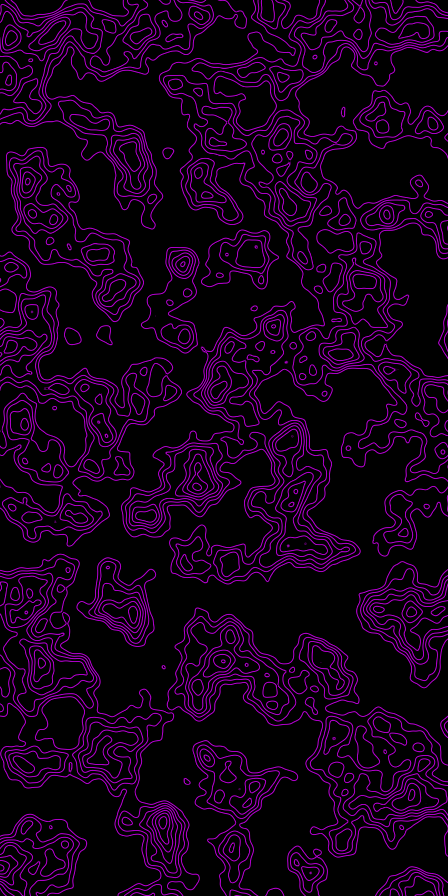
This pattern is drawn by a Shadertoy shader. Its source:

```glsl
// Unit gradient vector at a lattice corner
vec2 cornerGradient(vec2 cell) {
    vec3 q = fract(cell.xyx * vec3(0.1031, 0.1030, 0.0973));
    q += dot(q, q.yzx + 33.33);
    float angle = 6.2832 * fract((q.x + q.y) * q.z);
    return vec2(cos(angle), sin(angle));
}

float gradientNoise(vec2 p) {
    vec2 cell = floor(p), f = p - cell;
    vec2 u = f * f * f * (f * (f * 6.0 - 15.0) + 10.0);
    vec2 x = vec2(1, 0), y = vec2(0, 1);
    float a = dot(cornerGradient(cell), f);
    float b = dot(cornerGradient(cell + x), f - x);
    float c = dot(cornerGradient(cell + y), f - y);
    float d = dot(cornerGradient(cell + 1.0), f - 1.0);
    return mix(mix(a, b, u.x), mix(c, d, u.x), u.y);
}

// Terrain height, measured in contour levels
float terrain(vec2 p) {
    float height = 0.0, amplitude = 8.4;
    p = p * 7.0 + 20.0;
    for (int octave = 0; octave < 3; octave++) {
        height += amplitude * gradientNoise(p);
        p = p * 2.0 + vec2(17.37, 9.61);
        amplitude *= 0.5;
    }
    return height + 0.7;
}

void mainImage(out vec4 fragColor, in vec2 fragCoord) {
    vec2 p = fragCoord / iResolution.x;

    // Slope by central differences
    vec2 e = vec2(0.0015, 0.0);
    vec2 slope = vec2(terrain(p + e.xy) - terrain(p - e.xy),
                      terrain(p + e.yx) - terrain(p - e.yx)) / (2.0 * e.x);

    // Distance to the nearest contour; low ground below the first stays empty
    float height = terrain(p);
    float level = max(floor(height), 0.0) + 0.5;
    float dist = abs(height - level) / max(length(slope), 4.0);

    // Share of the pixel covered by the thin line
    float halfLine = 0.00094, halfPixel = 0.53 / iResolution.x;
    float overlap = min(dist + halfPixel, halfLine) - max(dist - halfPixel, -halfLine);
    float coverage = clamp(overlap / (2.0 * halfPixel), 0.0, 1.0);

    vec3 magenta = vec3(0.85, 0.0, 0.98);
    fragColor = vec4(magenta * coverage, 1.0);
}
```
